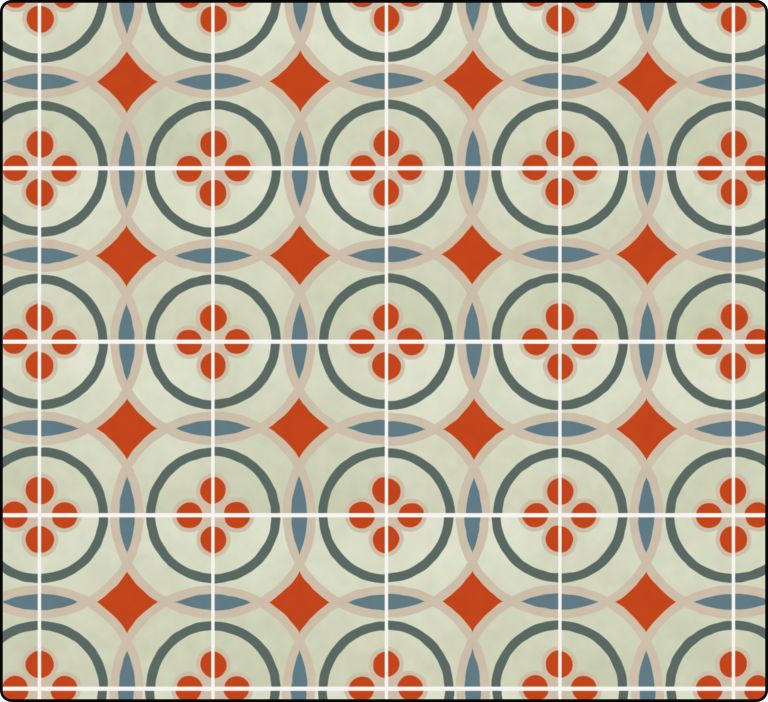
Write a Shadertoy shader that draws this pattern.

```glsl
// Encaustic wall tiles: ringed four-petal flowers, overlapping circles and red diamonds.

float hash(vec2 p) {
    vec3 h = fract(p.xyx * vec3(0.1031, 0.1030, 0.0973));
    h += dot(h, h.yzx + 33.33);
    return fract((h.x + h.y) * h.z);
}

float noise(vec2 p) {
    vec2 i = floor(p), f = fract(p);
    f = f * f * (3.0 - 2.0 * f);
    return mix(mix(hash(i), hash(i + vec2(1, 0)), f.x),
               mix(hash(i + vec2(0, 1)), hash(i + vec2(1, 1)), f.x), f.y);
}

float fbm(vec2 p) {
    float sum = 0.0, amp = 0.5;
    for (int i = 0; i < 4; i++) {
        sum += amp * noise(p);
        p = p * 2.03 + 17.1;
        amp *= 0.5;
    }
    return sum;
}

// Coverage of the region where d < 0
float fill(float d, float aa) {
    return 1.0 - smoothstep(-aa, aa, d);
}

void mainImage(out vec4 fragColor, in vec2 fragCoord) {
    vec2 view = (fragCoord - 0.5 * iResolution.xy) / iResolution.y;
    vec2 p = view * 4.046 - vec2(0.014, 0.0535);   // one unit per tile
    float aa = 4.046 / iResolution.y;

    const vec3 beige = vec3(0.80, 0.745, 0.66);
    const vec3 red = vec3(0.76, 0.27, 0.11);

    // Every tile is laid slightly off its place
    vec2 id = floor(p), local = fract(p);
    vec2 shift = (vec2(hash(id + 40.0), hash(id + 73.0)) - 0.5) * 0.012;
    vec2 corner = 0.5 - abs(local - 0.5 + shift);  // offset from the nearest flower

    float wobble = (noise(p * 22.0 + 90.0) - 0.5) * 0.005;
    float own = length(corner) + wobble;
    float hi = max(corner.x, corner.y), lo = min(corner.x, corner.y);
    float next = length(vec2(1.0 - hi, lo)) + wobble;

    // Cream glaze, darker towards the foot of each tile
    float cloud = fbm(p * 3.0 + 50.0) - 0.47;
    float tone = local.y - 0.5 + 0.9 * cloud + 0.4 * (hash(id + 11.0) - 0.5);
    vec3 col = mix(vec3(0.785, 0.80, 0.69), vec3(0.875, 0.885, 0.80),
                   clamp(0.5 + 0.8 * tone, 0.0, 1.0));

    // Overlapping circles with blue lenses and a red diamond between them
    float bands = min(abs(own - 0.571), abs(next - 0.571)) - 0.025;
    col = mix(col, beige, fill(bands, aa));
    col = mix(col, vec3(0.38, 0.48, 0.52), fill(next - 0.546, aa));
    col = mix(col, red, fill(0.597 - own, aa));

    // Dark ring
    col = mix(col, vec3(0.35, 0.41, 0.385), fill(abs(own - 0.364) - 0.026, aa));

    // Flower with its beige halo
    float petals = min(length(corner - vec2(0.14, 0.0)) + 0.003,
                       length(corner - vec2(0.0, 0.14))) + wobble;
    col = mix(col, beige, fill(min(petals - 0.102, own - 0.125), aa));
    col = mix(col, red, fill(petals - 0.077, aa));

    // Fine mottling, then white grout
    col *= 1.0 + 0.05 * (fbm(p * 16.0 + 200.0) - 0.47);
    vec2 seam = 0.5 - abs(local - 0.5) - vec2(0.010, 0.0125);
    col = mix(col, vec3(0.97, 0.96, 0.945), fill(min(seam.x, seam.y), aa));

    // Thin black frame with rounded corners
    vec2 halfSize = 0.5 * iResolution.xy / iResolution.y;
    vec2 q = abs(view) - halfSize + 0.017;
    float frame = length(max(q, 0.0)) + min(max(q.x, q.y), 0.0) - 0.017;
    float px = 0.7 / iResolution.y;
    col = mix(col, vec3(0.03), fill(-frame - 0.0038, px));
    col = mix(col, vec3(0.96), fill(-frame, px) * step(0.0, min(q.x, q.y)));

    fragColor = vec4(col, 1.0);
}
```
